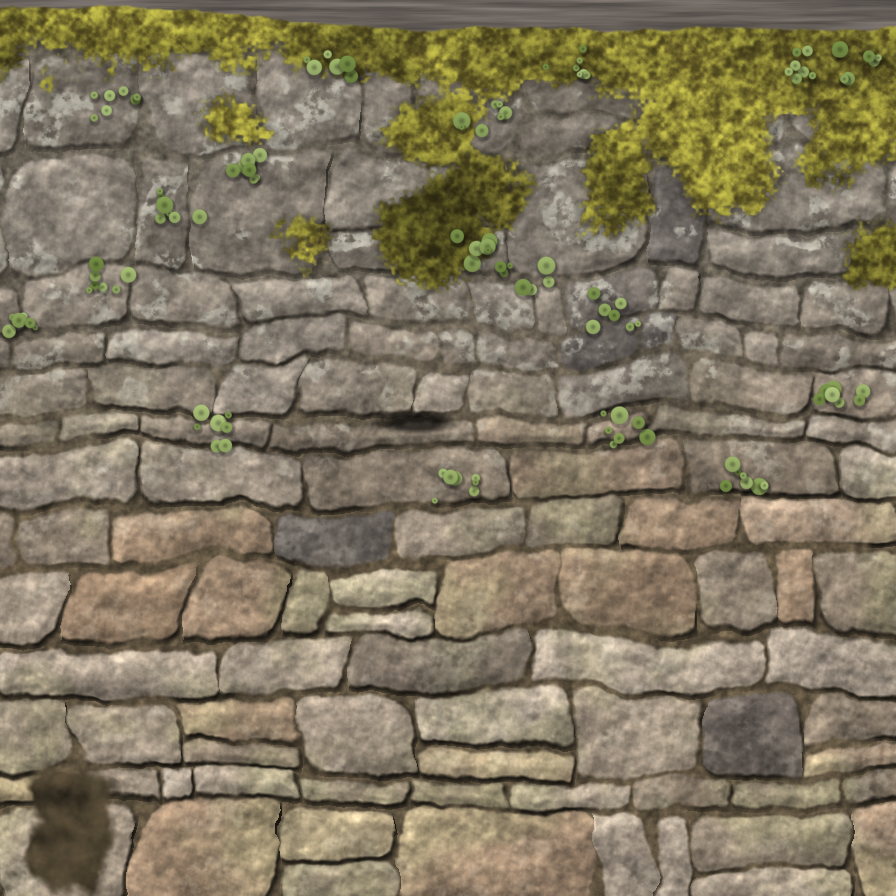
This texture is drawn by a Shadertoy shader. Its source:

```glsl
// An old dry stone wall under a mossy top, with round-leaved plants in its joints.
// Courses are cut into jittered boxes, roughened by noise and lit from above
// by a height difference; moss, lichen and leaves are layered over them.

// Each course, from the ground up: bottom edge, stones per width, joint phase.
const vec3 COURSES[13] = vec3[](
  vec3(-.02, 6, .82), vec3(.105, 8, .7), vec3(.14, 7, .45), vec3(.232, 5, .15), vec3(.295, 7, .56),
  vec3(.38, 7, 0), vec3(.44, 5, .75), vec3(.505, 5, .55), vec3(.54, 7, .5), vec3(.595, 8, 0),
  vec3(.64, 8, .2), vec3(.7, 5, .95), vec3(.83, 7, .1));
// Moss cushions: centre and radius.
const vec3 CUSHIONS[9] = vec3[](
  vec3(.49, .745, .06), vec3(.54, .79, .045), vec3(.49, .86, .045), vec3(.345, .71, .024),
  vec3(.25, .87, .03), vec3(.69, .81, .05), vec3(.79, .85, .075), vec3(.95, .86, .06), vec3(.99, .71, .03));
// Centres of leaf clusters and of dark slate stones.
const vec2 PLANTS[18] = vec2[](
  vec2(.37, .93), vec2(.63, .935), vec2(.88, .932), vec2(.96, .928), vec2(.13, .88), vec2(.28, .81),
  vec2(.206, .767), vec2(.125, .694), vec2(.525, .72), vec2(.585, .688), vec2(.685, .655), vec2(.24, .52),
  vec2(.505, .452), vec2(.7, .52), vec2(.835, .464), vec2(.94, .55), vec2(.54, .865), vec2(.025, .648));
const vec2 SLATES[6] = vec2[](vec2(.7, .62), vec2(.355, .41), vec2(.55, .265),
  vec2(.82, .19), vec2(.6, .85), vec2(.78, .74));

struct Stone { float dist; vec2 mid; float seed; };

float hash(vec2 p) {
  vec3 q = fract(p.xyx * .1031);
  q += dot(q, q.yzx + 33.33);
  return fract((q.x + q.y) * q.z);
}
float noise(vec2 p) {
  vec2 i = floor(p), f = fract(p), e = vec2(0, 1);
  f *= f * (3. - 2. * f);
  return mix(mix(hash(i), hash(i + e.yx), f.x), mix(hash(i + e), hash(i + 1.), f.x), f.y);
}
float fbm(vec2 p) {
  float sum = 0., amp = .53;
  for (int i = 0; i < 4; i++, amp *= .5) {
    sum += amp * noise(p);
    p = mat2(1.6, 1.2, -1.2, 1.6) * p + 7.;
  }
  return sum;
}
float joint(float cell, float row) { return cell + .36 * hash(vec2(cell + 9., row * 7.)) - .18; }

Stone findStone(vec2 p) {
  p += .03 * vec2(noise(p * 8.), noise(p * 8. + 40.)) - .015;
  p += .018 * vec2(fbm(p * 30.), fbm(p * 30. + 60.)) - .009;
  int k = 0;
  for (int i = 1; i < 13; i++) if (p.y > COURSES[i].x) k = i;
  vec3 course = COURSES[k];
  float row = float(k), u = p.x * course.y - course.z, cell = floor(u);
  if (u < joint(cell, row)) cell--;
  else if (u > joint(cell + 1., row)) cell++;
  vec2 lo = vec2((joint(cell, row) + course.z) / course.y, course.x);
  vec2 hi = vec2((joint(cell + 1., row) + course.z) / course.y, k < 12 ? COURSES[min(k + 1, 12)].x : .94);
  float seed = hash(vec2(cell + 20., row + 3.));
  // Some places hold two smaller stones, stacked or side by side.
  int axis = seed < .2 && hi.y - lo.y > .07 ? 1 : 0;
  if (axis == 1 || seed > .82) {
    float cut = mix(lo[axis], hi[axis], axis == 1 ? .4 : .68);
    if (p[axis] > cut) { lo[axis] = cut; seed = fract(seed * 7.3 + .4); }
    else hi[axis] = cut;
  }
  hi.y -= .009 * fract(seed * 13.);
  vec2 mid = (lo + hi) * .5, size = (hi - lo) * .5 - .002, q = p - mid;
  q.x += q.y * (fract(seed * 31.) - .5) * .5;
  float r = .4 * min(size.x, size.y);
  q = abs(q) - size + r;
  return Stone(length(max(q, 0.)) + min(max(q.x, q.y), 0.) - r, mid, seed);
}

float relief(vec2 p, float dist) { return smoothstep(-.002, .016, -dist) * .4 + fbm(p * 50.) * .9; }

vec3 wall(vec2 p) {
  vec2 toLight = vec2(-.002, .004);
  Stone s = findStone(p), above = findStone(p + toLight);
  float high = smoothstep(.35, .75, p.y), grain = fbm(p * 120.);
  // Grey brown, ochre, greenish and slate stones.
  vec3 col = mix(vec3(.48, .43, .37), vec3(.66, .61, .55), fract(s.seed * 17.));
  col = mix(col, vec3(.62, .5, .39), (1. - high) * step(.75, fract(s.seed * 23.)) * .5);
  col = mix(col, vec3(.6, .58, .44), (1. - high) * smoothstep(.45, .7, fbm(p * 9. + 5.)) * .5);
  col = mix(col, vec3(.47, .45, .42), high * .65);
  for (int i = 0; i < 6; i++)
    col = mix(col, vec3(.35, .33, .32), .8 * smoothstep(.065, .04, distance(s.mid, SLATES[i])));
  col *= .48 + .6 * fbm(p * 22.) + .48 * grain;
  float lichen = smoothstep(.56, .66, fbm(p * 34. + 11.)) * (.15 + .6 * high);
  col = mix(col, vec3(.7, .69, .64), lichen * smoothstep(.3, .55, grain));
  // Mortar, with broken shadows beneath the stones.
  vec3 mortar = mix(vec3(.4, .35, .27), vec3(.44, .41, .36), high) * (.55 + .75 * grain);
  float shade = smoothstep(.3, .6, fbm(p * 13. + 30.)) * (1. - .4 * high);
  mortar *= 1. - shade * .7 * smoothstep(.007, -.004, above.dist);
  col = mix(mortar, col, smoothstep(.002, -.003, s.dist));
  return col * clamp(1.02 + .9 * (relief(p, s.dist) - relief(p + toLight, above.dist)), .4, 1.5);
}

void mainImage(out vec4 fragColor, in vec2 fragCoord) {
  vec2 p = fragCoord / iResolution.xy;
  vec3 col = wall(p);
  // Earthy hollow and overhang shadow.
  float hollow = length((p - vec2(.082, .07)) / vec2(.055, .08)) + fbm(p * 25.) - .5;
  col = mix(col, vec3(.3, .26, .19) * (.4 + fbm(p * 45.)), smoothstep(1.1, .8, hollow));
  col *= 1. - .65 * smoothstep(1.2, .5, length((p - vec2(.465, .528)) / vec2(.045, .012)));
  // Moss along the top and on cushions.
  float cover = p.y - .932 + .035 * (smoothstep(.2, .5, p.x) + smoothstep(.64, .78, p.x));
  for (int i = 0; i < 9; i++) cover = max(cover, CUSHIONS[i].z - distance(p, CUSHIONS[i].xy));
  cover += .09 * fbm(p * 20.) - .045;
  float tuft = fbm(p * 85.), fine = noise(p * 230.);
  vec3 moss = mix(vec3(.29, .26, .11), vec3(.63, .61, .24), smoothstep(.2, .8, mix(tuft, fine, .25)));
  moss *= .65 + .75 * fbm(p * 14.) + .4 * (tuft - fbm((p + vec2(-.002, .005)) * 85.));
  moss *= 1. - .35 * smoothstep(.1, .03, distance(p, vec2(.475, .745)));
  col *= 1. - .3 * smoothstep(-.02, .005, cover);
  col = mix(col, moss, smoothstep(-.008, .008, cover + .02 * fine - .01));
  // Weathered plank behind the top.
  float edge = .986 - .024 * smoothstep(.1, .5, p.x) + .012 * fbm(p * 28.);
  col = mix(col, vec3(.43, .4, .38) * (.6 + .7 * fbm(p * vec2(9, 190))), smoothstep(-.002, .002, p.y - edge));
  // Round leaves with a dimple and a soft shadow.
  for (int i = 0; i < 126; i++) {
    vec2 id = vec2(i, i / 7), q = p - PLANTS[i / 7];
    q -= (vec2(hash(id), hash(id + 50.)) - .5) * vec2(.055, .04);
    float r = .003 + .007 * hash(id + 80.), d = length(q);
    col *= 1. - .3 * smoothstep(r + .004, r, length(q + vec2(-.001, .003)));
    vec3 leaf = mix(vec3(.4, .49, .23), vec3(.62, .7, .44), hash(id + 30.));
    col = mix(col, leaf * (.75 + .3 * smoothstep(0., r * .6, d) + q.y * 9.), smoothstep(r + .001, r - .001, d));
  }
  fragColor = vec4(clamp(col, 0., 1.), 1);
}
```
